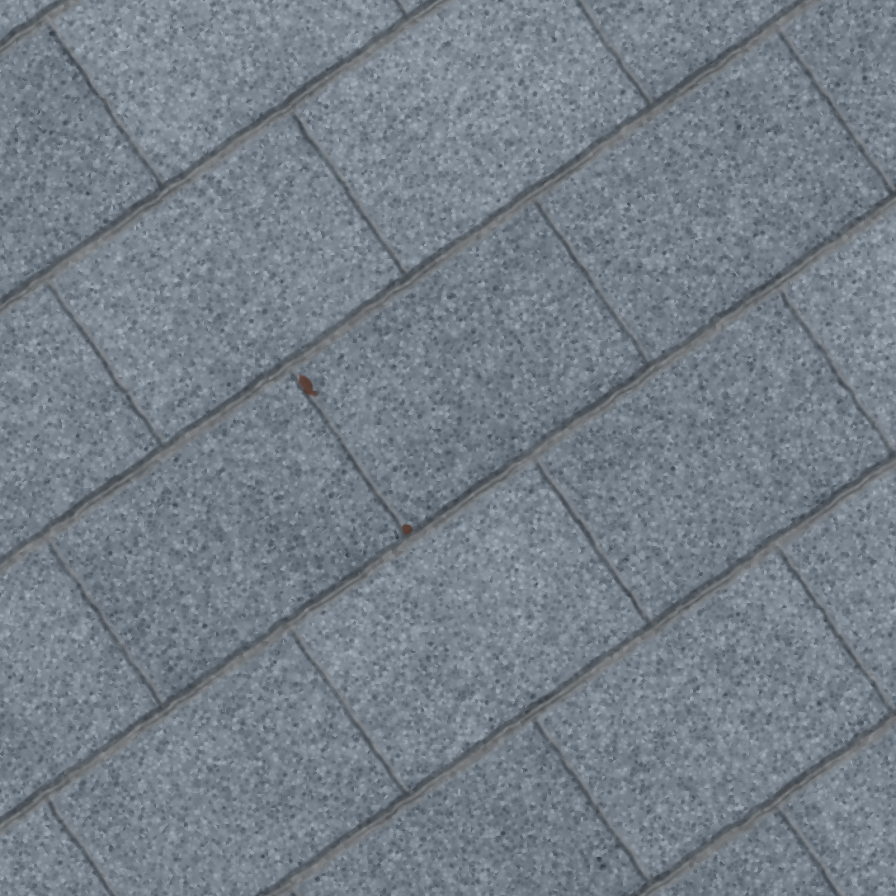
A Shadertoy shader for this texture:

```glsl
// Slanted running-bond paving of blue-grey concrete blocks.
// A rotated brick grid gives the joints; cellular noise makes grain and pits,
// layered sines make cloudy stains, and a hash tints each block.

float hash(vec2 p) {
    vec3 q = fract(p.xyx * 0.1031);
    q += dot(q, q.yzx + 33.33);
    return fract((q.x + q.y) * q.z);
}

// Cellular noise: distance to the nearest point, and that point's random value
vec2 cells(vec2 p) {
    vec2 base = floor(p), nearest = vec2(9.0, 0.0);
    for (int y = -1; y <= 1; y++)
    for (int x = -1; x <= 1; x++) {
        vec2 cell = base + vec2(x, y) + 200.0;
        vec2 point = cell - 200.0 + vec2(hash(cell), hash(cell + 71.7));
        float d = length(point - p);
        if (d < nearest.x) nearest = vec2(d, hash(cell + 137.3));
    }
    return nearest;
}

// Soft light and dark specks, centred on zero
float speckle(vec2 p) {
    vec2 c = cells(p);
    return (c.y - 0.5) * smoothstep(0.85, 0.1, c.x);
}

// Layered, warped sines
float clouds(vec2 p) {
    float sum = 0.0, amp = 0.5;
    for (int i = 0; i < 5; i++) {
        p = mat2(0.8, 0.6, -0.6, 0.8) * p * 1.6 + 1.3 * sin(p.yx);
        sum += amp * sin(p.x) * sin(p.y + float(i));
        amp *= 0.75;
    }
    return sum;
}

// Soft stripe of the given half width
float stripe(float x, float halfWidth) {
    float blur = 0.0015 + 0.5 / iResolution.y;
    return 1.0 - smoothstep(halfWidth - blur, halfWidth + blur, abs(x));
}

void mainImage(out vec4 fragColor, in vec2 fragCoord) {
    vec2 p = fragCoord / iResolution.y;

    // Rotated grid, each row shifted by half a block
    float angle = 0.61;
    vec2 along = vec2(cos(angle), sin(angle));
    vec2 d = p - vec2(0.319, 0.3034);
    vec2 q = vec2(dot(d, along), dot(d, vec2(-along.y, along.x)));
    vec2 size = vec2(0.332, 0.237);
    float row = floor(q.y / size.y);
    vec2 grid = q / size + vec2(0.5 * (row + 1.0), 0.0);
    vec2 id = vec2(floor(grid.x), row) + 50.0;

    // Signed distances to the nearest joints, with uneven edges
    vec2 joint = (fract(grid + 0.5) - 0.5) * size;
    joint += 0.0009 * sin(q.yx * 95.0 + 2.0 * sin(q.yx * 41.0));
    joint += 0.0022 * vec2(speckle(p * 75.0), speckle(p * 75.0 + 40.0));

    // Block face: individual tint, stains, grain
    float stain = clouds(q * 9.0 + 20.0 * hash(id));
    float tone = 0.045 * (hash(id + 7.0) - 0.5) + 0.035 * (p.y - 0.5);
    tone += 0.026 * stain;
    tone += 0.20 * speckle(p * 190.0) + 0.13 * speckle(p * 105.0 + 11.0);
    vec3 color = vec3(0.466, 0.507, 0.548) + tone;

    // Small pits with a lit lower rim
    vec2 pit = cells(p * 52.0);
    vec2 rim = cells(p * 52.0 + vec2(-0.1, 0.15));
    float pitSize = 0.12 + 0.16 * fract(pit.y * 17.0);
    color += 0.04 * step(0.68, rim.y) * smoothstep(0.26, 0.08, rim.x);
    color -= 0.11 * step(0.68, pit.y) * smoothstep(pitSize, pitSize * 0.3, pit.x);

    // Shaded block edges
    color -= 0.045 * exp(-abs(joint.y - 0.004) * 110.0);
    color -= 0.03 * exp(-abs(joint.x) * 140.0);

    // Cross joints: dark gap beside a pale bevel
    vec3 gapColor = vec3(0.27, 0.295, 0.32) + 0.15 * speckle(p * 150.0);
    vec3 bevelColor = vec3(0.50, 0.515, 0.53) + 0.12 * speckle(p * 120.0);
    float wear = 0.5 + 0.5 * sin(q.x * 31.0 + 3.0 * sin(q.y * 23.0));
    color = mix(color, bevelColor, 0.65 * stripe(joint.x - 0.0045, 0.0026));
    color = mix(color, gapColor, (0.55 + 0.25 * wear) * stripe(joint.x, 0.0024));

    // Row joints: wide shadow, sandy fill and a broken thin crack
    vec3 sandColor = vec3(0.465, 0.475, 0.48) + 0.16 * speckle(p * 130.0);
    color = mix(color, sandColor, 0.85 * stripe(joint.y + 0.003, 0.0058));
    color = mix(color, gapColor, (0.6 + 0.25 * wear) * stripe(joint.y - 0.0035, 0.0034));
    color = mix(color, gapColor, 0.65 * wear * stripe(joint.y + 0.0045, 0.0012));
    color = mix(color, bevelColor, 0.5 * stripe(joint.y + 0.0105, 0.002));

    // Soil gathered in the lower right row joints
    float soil = smoothstep(0.75, 1.15, p.x - p.y + 0.25 * stain);
    color = mix(color, vec3(0.22, 0.22, 0.23), 0.6 * soil * stripe(joint.y, 0.005));

    // Two rusty flecks lodged in one cross joint
    for (int i = 0; i < 2; i++) {
        float k = float(i);
        vec2 f = q - vec2(0.172, 0.008 + 0.198 * k);
        float fleck = length(f * vec2(1.0, 1.0 - 0.55 * k)) + 0.006 * speckle(p * 110.0);
        color = mix(color, vec3(0.33, 0.21, 0.17), 0.85 * smoothstep(0.0075, 0.004, fleck));
    }

    fragColor = vec4(clamp(color, 0.0, 1.0), 1.0);
}
```
